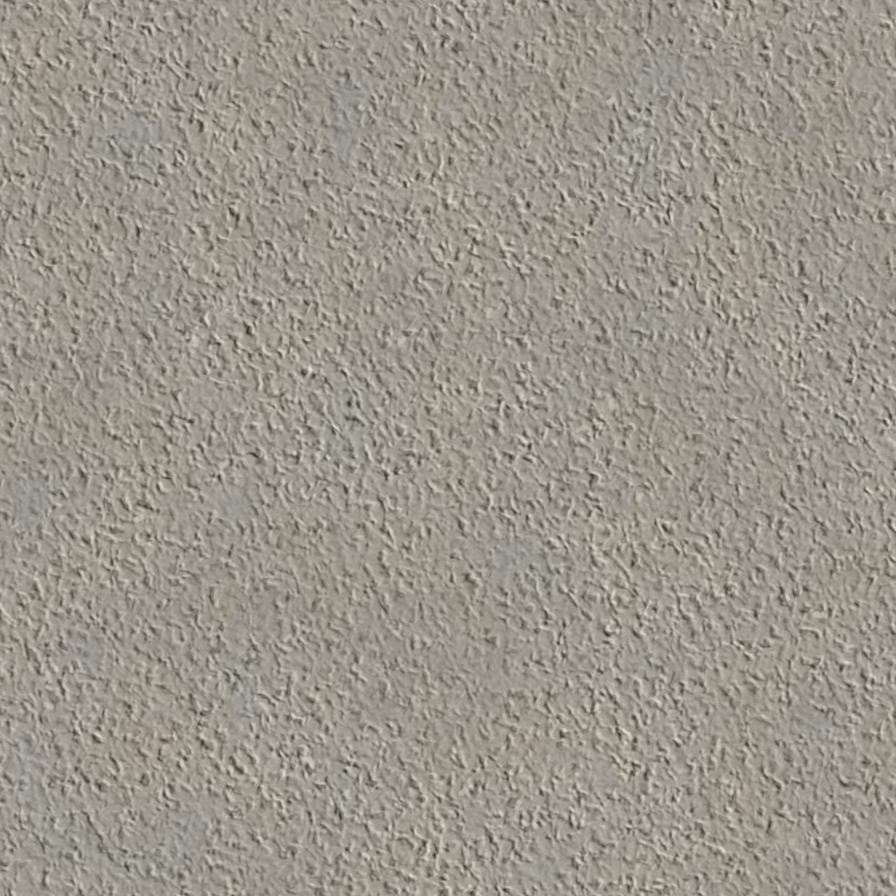
Write a three.js fragment shader that draws this texture.

```glsl
// Rough grey-beige stucco: fine worn lumps and short broken crevices in slanting light.
varying vec2 vUv;

const vec3 STUCCO = vec3(0.624, 0.603, 0.562);
const vec3 WARM_SHIFT = vec3(0.020, 0.0, -0.010);
const vec3 COOL_SHIFT = vec3(-0.012, -0.003, 0.010);
const vec3 FLECK = vec3(0.81, 0.79, 0.73);
const vec2 LIGHT_DIR = vec2(-0.88, -0.47);
const float LUMP_SCALE = 104.0;
const float FLECK_SCALE = 30.0;
const float TAU = 6.2831853;

float hash(vec2 cell) {
  vec3 q = fract(vec3(cell.xyx) * 0.1031);
  q += dot(q, q.yzx + 33.33);
  return fract((q.x + q.y) * q.z);
}

vec2 gradientAt(vec2 cell) {
  float angle = TAU * hash(cell);
  return vec2(cos(angle), sin(angle));
}

float gradientNoise(vec2 p) {
  vec2 i = floor(p);
  vec2 f = p - i;
  vec2 w = f * f * f * (f * (f * 6.0 - 15.0) + 10.0);
  vec2 e = vec2(0.0, 1.0);
  float low = mix(dot(gradientAt(i), f),
                  dot(gradientAt(i + e.yx), f - e.yx), w.x);
  float high = mix(dot(gradientAt(i + e.xy), f - e.xy),
                   dot(gradientAt(i + e.yy), f - e.yy), w.x);
  return mix(low, high, w.y);
}

// Raw lump field, drawn out slightly along the crevices
float lumps(vec2 p) {
  vec2 along = vec2(-LIGHT_DIR.y, LIGHT_DIR.x);
  vec2 q = vec2(dot(p, LIGHT_DIR), 0.85 * dot(p, along)) + 200.0;
  return gradientNoise(q) + 0.6 * gradientNoise(q * 1.83 + 17.3);
}

// Lumps with softly flattened tops and floors
float plateau(float field) {
  return smoothstep(-0.45, 0.32, field);
}

float relief(vec2 p, float reach) {
  vec2 offset = LIGHT_DIR * reach;
  return plateau(lumps(p - offset)) - plateau(lumps(p + offset));
}

// Rare pale chips, one possible in each grid cell
float flecks(vec2 p, float chance) {
  vec2 cell = floor(p);
  vec2 center = 0.35 + 0.3 * vec2(hash(cell + 31.0), hash(cell + 57.0));
  vec2 axis = gradientAt(cell + 83.0);
  vec2 d = fract(p) - center;
  d -= axis * clamp(dot(d, axis), -0.1, 0.1);
  float radius = mix(0.03, 0.09, hash(cell + 109.0));
  float present = step(hash(cell + 137.0), chance);
  return present * (1.0 - smoothstep(radius - 0.04, radius + 0.06, length(d)));
}

void main() {
  // Gentle warp keeps the lumps from lining up
  vec2 warp = vec2(gradientNoise(vUv * 40.0 + 7.0),
                   gradientNoise(vUv * 40.0 + 71.0));
  vec2 p = vUv * LUMP_SCALE + 0.5 * warp;

  // Worn patches and changing roughness; gaps break the crevices up
  float broad = gradientNoise(vUv * 5.0 + 11.0);
  float worn = smoothstep(0.15, 0.5, gradientNoise(vUv * 17.0 + 43.0));
  float gaps = smoothstep(-0.4, 0.4, gradientNoise(vUv * 52.0 + 29.0));
  float roughness = (1.0 + 0.4 * broad) * (1.0 - 0.5 * worn) * mix(0.5, 1.5, gaps);

  // Slanting light, with deeper shadow than highlight
  float slope = relief(p, 0.19);
  float shade = slope * mix(0.185, 0.14, smoothstep(-0.15, 0.15, slope));
  float pit = smoothstep(0.15, 0.55, -lumps(p - LIGHT_DIR * 0.15));
  float grain = gradientNoise(vUv * 210.0 + 5.0);
  float mottle = gradientNoise(vUv * 26.0 + 91.0);

  vec3 color = STUCCO + roughness * (shade - 0.085 * pit);
  color += 0.05 * grain + 0.035 * mottle + 0.025 * broad;

  // Faint warm and cool staining
  float stain = gradientNoise(vUv * 9.0 + 63.0);
  color += WARM_SHIFT * stain + COOL_SHIFT * worn * 0.6;

  color = mix(color, FLECK, 0.65 * flecks(vUv * FLECK_SCALE, 0.04));
  gl_FragColor = vec4(clamp(color, 0.0, 1.0), 1.0);
}
```
